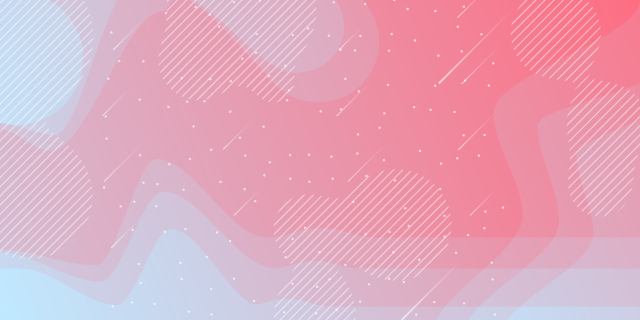
Give the GLSL for this background, as a WebGL 1 fragment shader.

```glsl
precision highp float;

uniform vec2 u_resolution;

const vec3 CORAL = vec3(1.0, 0.42, 0.50);
const vec3 ICE = vec3(0.75, 0.91, 1.0);
const vec3 TINT_PLANE = vec3(-0.27, -0.115, 0.675); // slope x, slope y, offset
const float LAYER_TINT = 0.11;
const float STRIPE_GAP = 0.0203;
const float STRIPE_HALF = 0.0018;
const float STRIPE_ALPHA = 0.5;
const float DOT_CELL = 0.078;
const float DOT_RADIUS = 0.0036;
const float DOT_DENSITY = 0.7;
const vec2 DOT_RANGE = vec2(0.28, 1.58);
const float DOT_ALPHA = 0.65;
const vec2 STREAK_ORIGIN = vec2(0.325, 0.844);
const vec2 STREAK_STEP = vec2(0.378, -0.206);
const float STREAK_ALPHA = 0.6;
const vec2 DIAGONAL = vec2(0.70711, 0.70711);

float hash(vec2 p) {
  return fract(sin(dot(p, vec2(127.1, 311.7))) * 43758.5);
}

// Antialiased fill of a signed distance
float fill(float d) {
  return clamp(0.5 - d * u_resolution.y, 0.0, 1.0);
}

float smoothMin(float a, float b, float k) {
  float h = max(k - abs(a - b), 0.0) / k;
  return min(a, b) - 0.25 * k * h * h;
}

float circle(vec2 p, vec3 c) {
  return length(p - c.xy) - c.z;
}

float blob(vec2 p, vec3 a, vec3 b, vec3 c, float k) {
  return smoothMin(smoothMin(circle(p, a), circle(p, b), k), circle(p, c), k);
}

// Smooth curve through four knots
float curve(float t, vec4 knots, vec4 values) {
  float v = mix(values.x, values.y, smoothstep(knots.x, knots.y, t));
  v = mix(v, values.z, smoothstep(knots.y, knots.z, t));
  return mix(v, values.w, smoothstep(knots.z, knots.w, t));
}

// Approximate distance below the curve, negative when p.y is less
float wave(vec2 p, vec4 knots, vec4 values) {
  float v = curve(p.x, knots, values);
  float slope = (curve(p.x + 0.001, knots, values) - v) / 0.001;
  return (p.y - v) / sqrt(1.0 + slope * slope);
}

// Number of translucent layers covering the point
float layers(vec2 p) {
  float n = 0.0;
  // Lower left hills
  n += fill(smoothMin(wave(p, vec4(0.0, 0.30, 0.49, 0.833), vec4(0.219, 0.172, 0.503, 0.258)),
    circle(p, vec3(1.003, 0.107, 0.177)), 0.05));
  n += fill(smoothMin(wave(p, vec4(0.0, 0.313, 0.51, 0.86), vec4(0.211, 0.12, 0.401, 0.161)),
    circle(p, vec3(0.984, 0.057, 0.122)), 0.05));
  n += fill(smoothMin(wave(p, vec4(0.065, 0.365, 0.534, 0.82), vec4(0.161, 0.047, 0.284, 0.042)),
    circle(p, vec3(0.898, -0.055, 0.117)), 0.05));
  // Right hand folds, with the axes swapped
  n += fill(-wave(p.yx, vec4(-0.042, 0.328, 0.648, 1.0), vec4(1.354, 1.633, 1.542, 2.0)));
  n += fill(-wave(p.yx, vec4(-0.055, 0.31, 0.609, 0.771), vec4(1.445, 1.747, 1.68, 2.03)));
  n += fill(-wave(p.yx, vec4(-0.055, 0.271, 0.518, 0.661), vec4(1.563, 1.854, 1.802, 2.03)));
  // Upper left cloud
  n += fill(-wave(p, vec4(0.0, 0.156, 0.508, 0.56), vec4(0.596, 0.529, 0.964, 1.02)));
  n += fill(-wave(p, vec4(0.0, 0.17, 0.411, 0.5), vec4(0.615, 0.578, 1.04, 1.04)));
  n += fill(circle(p, vec3(0.052, 0.818, 0.208)));
  // Hanging drop at the top
  n += fill(min(-wave(p, vec4(0.52, 0.99, 1.0, 1.05), vec4(1.02, 0.68, 1.05, 1.05)),
    circle(p, vec3(0.995, 0.87, 0.19))));
  n += fill(min(-wave(p, vec4(0.534, 0.932, 0.94, 1.0), vec4(1.02, 0.771, 1.05, 1.05)),
    circle(p, vec3(0.932, 0.917, 0.143))));
  return n;
}

float stripeArea(vec2 p) {
  float d = smoothMin(circle(p, vec3(0.052, 0.883, 0.24)), circle(p, vec3(0.091, 0.388, 0.198)), 0.156);
  d = min(d, blob(p, vec3(0.62, 0.812, 0.125), vec3(0.755, 0.974, 0.234), vec3(0.854, 0.745, 0.065), 0.06));
  d = min(d, blob(p, vec3(0.964, 0.284, 0.109), vec3(1.237, 0.297, 0.174), vec3(0.984, 0.023, 0.128), 0.1));
  d = min(d, blob(p, vec3(1.737, 0.896, 0.141), vec3(1.896, 0.615, 0.125), vec3(1.875, 0.422, 0.099), 0.12));
  return fill(d);
}

float stripes(vec2 p) {
  float s = (p.x - p.y) * DIAGONAL.x / STRIPE_GAP;
  return fill(abs(fract(s) - 0.5) * STRIPE_GAP - STRIPE_HALF);
}

float dots(vec2 p) {
  vec2 cell = floor(p / DOT_CELL);
  vec2 center = (cell + 0.15 + 0.7 * vec2(hash(cell), hash(cell + 19.3))) * DOT_CELL;
  float shown = step(hash(cell + 7.7), DOT_DENSITY) * step(DOT_RANGE.x, center.x) * step(center.x, DOT_RANGE.y);
  return shown * fill(length(p - center) - DOT_RADIUS);
}

// Diagonal trail, bright at its lower end
float streak(vec2 p, vec2 start, float size, float halfWidth) {
  vec2 q = p - start;
  float u = dot(q, DIAGONAL) / size;
  float across = abs(q.x - q.y) * DIAGONAL.x;
  return step(0.0, u) * max(1.0 - u, 0.0) * fill(across - halfWidth * (1.0 - 0.5 * u));
}

float streaks(vec2 p) {
  float s = max(streak(p, vec2(1.372, 0.74), 0.33, 0.0032), streak(p, vec2(1.255, 0.0), 0.27, 0.0032));
  for (int i = 0; i < 4; i++) {
    for (int j = 0; j < 4; j++) {
      vec2 id = vec2(float(i), float(j));
      vec2 start = STREAK_ORIGIN + STREAK_STEP * id + vec2(0.0, 0.1 * mod(id.x, 2.0));
      start.x += 0.06 * (hash(id + 3.1) - 0.5);
      s = max(s, streak(p, start, mix(0.1, 0.19, hash(id + 5.3)), 0.0018));
    }
  }
  return s;
}

void main() {
  vec2 p = gl_FragCoord.xy / u_resolution.y;
  float tint = dot(TINT_PLANE, vec3(p, 1.0)) + LAYER_TINT * layers(p);
  vec3 color = mix(CORAL, ICE, clamp(tint, 0.0, 1.0));
  float area = stripeArea(p);
  color = mix(color, vec3(1.0), STRIPE_ALPHA * area * stripes(p));
  color = mix(color, vec3(1.0), STREAK_ALPHA * (1.0 - area) * streaks(p));
  color = mix(color, vec3(1.0), DOT_ALPHA * dots(p));
  gl_FragColor = vec4(color, 1.0);
}
```
